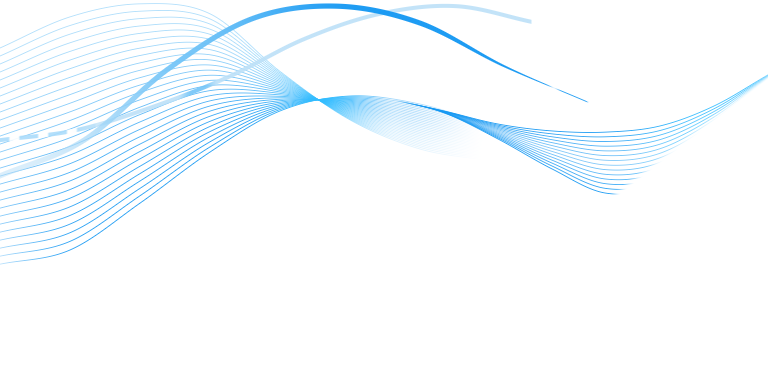
A Shadertoy shader for this background:

```glsl
const vec3 WHITE = vec3(1.0);
const vec3 PALE = vec3(0.74, 0.88, 0.97);
const vec3 SKY = vec3(0.45, 0.77, 0.97);
const vec3 AZURE = vec3(0.07, 0.59, 0.95);
const vec3 CYAN = vec3(0.20, 0.74, 1.00);

// Smooth curve through eight evenly spaced depths: returns (depth, slope)
vec2 curve(float x, float start, float end, float[8] h) {
    float knotGap = (end - start) / 7.0;
    float s = clamp((x - start) / knotGap, 0.0, 6.999);
    int i = int(s);
    float f = s - float(i);
    float b = h[i];
    float c = h[i + 1];
    float a = i > 0 ? h[i - 1] : 2.0 * b - c;
    float d = i < 6 ? h[i + 2] : 2.0 * c - b;
    float k1 = 0.5 * (c - a);
    float k2 = a - 2.5 * b + 2.0 * c - 0.5 * d;
    float k3 = 0.5 * (d - a) + 1.5 * (b - c);
    float depth = b + f * (k1 + f * (k2 + f * k3));
    float slope = (k1 + f * (2.0 * k2 + 3.0 * f * k3)) / knotGap;
    return vec2(depth, slope);
}

// Antialiased coverage of a stroke along a curve
float stroke(float depth, vec2 path, float width, float pixel) {
    float dist = abs(depth - path.x) / sqrt(1.0 + path.y * path.y);
    return clamp((0.5 * width - dist) / pixel + 0.5, 0.0, 1.0);
}

// Soft window between two positions
float span(float x, float start, float end, float soft) {
    return smoothstep(start - soft, start + soft, x)
         * (1.0 - smoothstep(end - soft, end + soft, x));
}

float bump(float x, float center, float radius) {
    float u = (x - center) / radius;
    return exp(-u * u);
}

// Twisted veil of fine lines on the left
vec3 drawLeftVeil(vec3 color, vec2 p, float pixel) {
    vec2 upper = curve(p.x, 0.0, 1.276, float[8](
        0.125, 0.044, 0.010, 0.036, 0.186, 0.312, 0.388, 0.419));
    vec2 lower = curve(p.x, 0.0, 1.276, float[8](
        0.688, 0.651, 0.529, 0.396, 0.289, 0.250, 0.271, 0.326));
    float tail = mix(1.0, 0.40, smoothstep(0.88, 1.04, p.x))
               * (1.0 - smoothstep(1.05, 1.27, p.x));
    float twist = bump(p.x, 0.84, 0.13);
    const int COUNT = 28;
    for (int i = 0; i < COUNT; i++) {
        float t = float(i) / float(COUNT - 1);
        float edgeFade = mix(1.0, smoothstep(-0.12, 0.22, p.x), t * t);
        float strength = mix(0.55, 0.95, t) * tail * edgeFade;
        vec3 ink = mix(mix(SKY, AZURE, smoothstep(0.1, 0.8, t)), CYAN, twist);
        float line = stroke(p.y, mix(upper, lower, t), 0.0022, pixel);
        color = mix(color, ink, line * strength);
    }
    return color;
}

// Fan of lines on the right, trimmed along a diagonal
vec3 drawRightFan(vec3 color, vec2 p, float pixel) {
    vec2 upper = curve(p.x, 1.016, 2.0, float[8](
        0.258, 0.289, 0.323, 0.341, 0.344, 0.328, 0.276, 0.195));
    vec2 lower = curve(p.x, 1.016, 2.0, float[8](
        0.258, 0.294, 0.362, 0.440, 0.503, 0.482, 0.370, 0.212));
    float diagonal = 0.512 - 0.78 * (p.x - 1.594);
    float trim = 1.0 - smoothstep(-0.012, 0.012, p.y - diagonal);
    float fade = smoothstep(1.02, 1.22, p.x) * trim;
    const int COUNT = 14;
    for (int i = 0; i < COUNT; i++) {
        float t = float(i) / float(COUNT - 1);
        float strength = mix(0.50, 0.95, abs(2.0 * t - 1.0)) * fade;
        vec3 ink = mix(AZURE, CYAN, smoothstep(1.55, 1.85, p.x));
        float line = stroke(p.y, mix(upper, lower, t), 0.0022, pixel);
        color = mix(color, ink, line * strength);
    }
    return color;
}

// Pale ribbon with a broken start and one brighter stretch
vec3 drawPaleRibbon(vec3 color, vec2 p, float pixel) {
    vec2 path = curve(p.x, 0.0, 1.385, float[8](
        0.365, 0.339, 0.279, 0.201, 0.102, 0.036, 0.016, 0.057));
    float dash = smoothstep(0.25, 0.45, abs(fract(p.x / 0.075) - 0.5) * 2.0);
    float broken = 1.0 - smoothstep(0.18, 0.28, p.x);
    vec3 ink = mix(PALE, SKY, span(p.x, 0.48, 0.55, 0.02));
    ink = mix(ink, mix(WHITE, SKY, dash * 0.6), broken);
    float line = stroke(p.y, path, 0.0105, pixel);
    return mix(color, ink, line * span(p.x, -1.0, 1.384, 0.003) * 0.9);
}

// Bold ribbon, pale at its start and tapered at its end
vec3 drawBoldRibbon(vec3 color, vec2 p, float pixel) {
    vec2 path = curve(p.x, 0.0, 1.531, float[8](
        0.458, 0.365, 0.180, 0.049, 0.016, 0.060, 0.172, 0.266));
    float width = mix(0.0135, 0.0022, smoothstep(1.05, 1.45, p.x));
    vec3 ink = mix(PALE, SKY, smoothstep(0.1, 0.50, p.x));
    ink = mix(ink, AZURE, smoothstep(0.45, 0.95, p.x));
    float gap = 1.0 - 0.85 * bump(p.x, 1.443, 0.012);
    float fade = mix(0.55, 0.95, smoothstep(0.0, 0.45, p.x));
    float line = stroke(p.y, path, width, pixel);
    return mix(color, ink, line * gap * fade * span(p.x, -1.0, 1.53, 0.005));
}

void mainImage(out vec4 fragColor, in vec2 fragCoord) {
    // Canvas two units wide, depth measured down from the top edge
    vec2 p = fragCoord / iResolution.xy * vec2(2.0, 1.0);
    p.y = 1.0 - p.y;
    float pixel = 1.0 / iResolution.y;

    vec3 color = drawLeftVeil(WHITE, p, pixel);
    color = drawRightFan(color, p, pixel);
    color = drawPaleRibbon(color, p, pixel);
    color = drawBoldRibbon(color, p, pixel);
    fragColor = vec4(color, 1.0);
}
```
